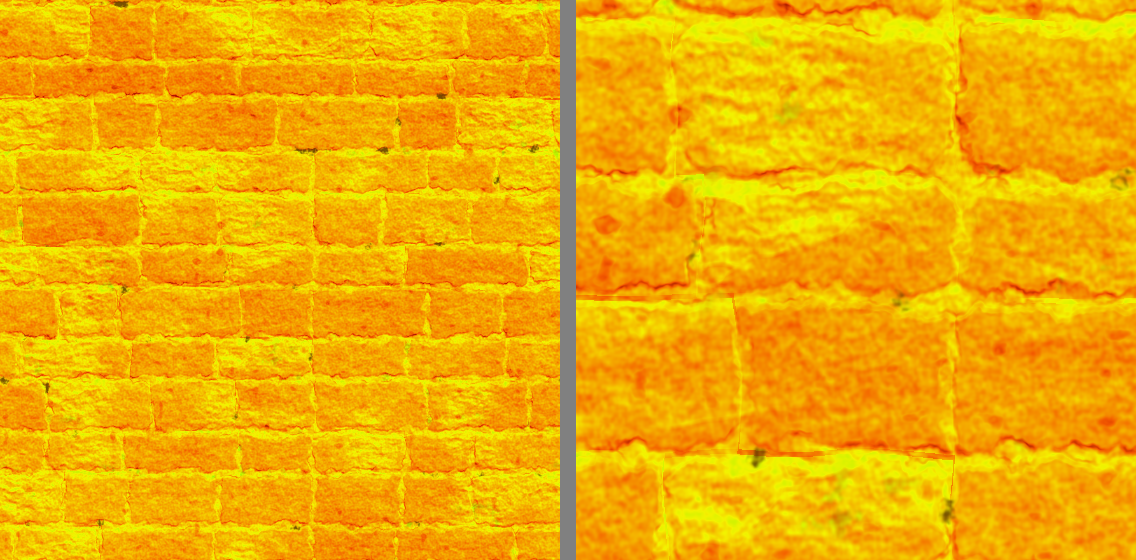
Left: the whole. Right: its middle third, enlarged.
Give the GLSL for this texture, as a WebGL 1 fragment shader.

```glsl
precision highp float;
// Weathered brick wall in hot yellow, orange and red: twelve uneven courses of about six bricks.
// Jittered rounded boxes, crumbled by tiling gradient noise, form a height field;
// its vertical slope puts red shade under each ledge and yellow light on top.
uniform vec2 u_resolution;

float hash(vec2 p) {
  return fract(sin(dot(p, vec2(127.1, 311.7))) * 43758.5453);
}

float corner(vec2 cell, vec2 f, vec2 period) {
  float angle = 6.2832 * hash(mod(cell, period) + period * 0.37);
  return dot(vec2(cos(angle), sin(angle)), f);
}

// Gradient noise that repeats across the canvas, about -1 to 1
float noise(vec2 uv, vec2 period) {
  vec2 p = uv * period, i = floor(p), f = p - i;
  vec2 w = f * f * f * (f * (f * 6.0 - 15.0) + 10.0), e = vec2(1.0, 0.0);
  return 1.4 * mix(
    mix(corner(i, f, period), corner(i + e, f - e, period), w.x),
    mix(corner(i + e.yx, f - e.yx, period), corner(i + 1.0, f - 1.0, period), w.x), w.y);
}

float fbm(vec2 uv, vec2 period) {
  float sum = 0.0, amp = 0.5;
  for (int k = 0; k < 4; k++) {
    sum += amp * noise(uv, period);
    period *= 2.0;
    amp *= 0.58;
  }
  return sum;
}

// Tall and low courses alternate loosely
float courseEdge(float i) {
  return i - 0.07 - 0.14 * mod(i, 2.0) - 0.07 * hash(vec2(mod(i, 12.0), 3.0));
}

// The first joint of each course stays in place, the others wander
float jointEdge(float i, float row) {
  float k = mod(i, 6.0);
  return i + step(0.5, k) * 0.66 * (hash(vec2(k, row + 20.0)) - 0.5);
}

// x: signed distance to the brick outline, y: random value of the brick
vec2 brick(vec2 p) {
  float y = p.y * 12.0, j = floor(y);
  j += step(courseEdge(j + 1.0), y) - step(y, courseEdge(j));
  float row = mod(j, 12.0);
  // Lower courses share one plumb seam, upper ones shift freely
  float shift = -3.36 + step(8.5, row) * (0.3 + 0.6 * hash(vec2(row, 9.0)));
  float x = p.x * 6.0 + shift, i = floor(x);
  i += step(jointEdge(i + 1.0, row), x) - step(x, jointEdge(i, row));
  vec2 lo = vec2((jointEdge(i, row) - shift) / 6.0, courseEdge(j) / 12.0);
  vec2 hi = vec2((jointEdge(i + 1.0, row) - shift) / 6.0, courseEdge(j + 1.0) / 12.0);
  float id = hash(vec2(mod(i, 6.0) + 31.0, row));
  float radius = 0.004 + 0.014 * id * id;
  vec2 q = abs(p - 0.5 * (lo + hi)) - 0.5 * (hi - lo) + vec2(0.0035, 0.006) + radius;
  return vec2(length(max(q, 0.0)) + min(max(q.x, q.y), 0.0) - radius, id);
}

// x: height, y: sound brick coverage, z: distance to outline, w: random value of the brick
vec4 wall(vec2 uv) {
  vec2 warp = vec2(noise(uv, vec2(17.0)), noise(uv, vec2(15.0)));
  vec2 b = brick(uv + 0.006 * warp);
  float rough = fbm(uv, vec2(36.0));
  float d = b.x + 0.014 * rough;
  float body = smoothstep(0.0025, -0.003, d);
  // Worn patches: crumbled faces with sharp creases
  float wear = smoothstep(0.0, 0.4, noise(uv + 0.37, vec2(7.0, 9.0)) + 0.8 * (b.y - 0.6));
  float sound = body * (1.0 - 0.7 * wear);
  float crease = abs(fbm(uv + 0.008 * warp, vec2(8.0, 15.0)));
  float height = 0.42 * body + 0.3 * smoothstep(0.014, -0.016, d)
    + mix(0.85, 0.5, sound) * rough - (0.5 + 1.3 * wear) * crease;
  return vec4(height, sound, d, b.y);
}

void main() {
  vec2 uv = gl_FragCoord.xy / u_resolution;
  vec4 here = wall(uv);
  float slope = wall(uv + vec2(0.001, 0.003)).x - here.x;
  float sound = here.y;

  // Broad stains, redder toward the upper courses, and fine sandy grain
  float stain = fbm(uv, vec2(4.0, 5.0)) - 0.25 * smoothstep(0.2, 0.0, abs(uv.y - 0.84));
  float grain = noise(uv, vec2(240.0)) + 0.8 * noise(uv, vec2(130.0));

  // Tone runs from red through orange to yellow
  float tone = mix(0.84, 0.65 + 0.08 * (here.w - 0.5), sound);
  tone += 0.17 * stain + 0.1 * grain + 0.1 * fbm(uv + 0.53, vec2(50.0));
  tone -= 0.85 * clamp(slope, -0.22, 0.45);

  // Ragged red rims, small red chips and sparse deep pits
  float rim = 1.0 - smoothstep(0.0, 0.003, abs(here.z - 0.001));
  tone -= 0.24 * rim * smoothstep(-0.1, 0.45, noise(uv, vec2(31.0)));
  float chips = smoothstep(0.5, 0.75, noise(uv, vec2(47.0, 61.0)) + 0.12 * grain);
  tone -= 0.24 * chips;
  float joint = smoothstep(-0.002, 0.003, here.z);
  float pit = joint * smoothstep(0.55, 0.75, noise(uv + 0.19, vec2(23.0, 19.0)) + 0.1 * grain);

  // Greenish flecks gather where the faces are worn
  float moss = (1.0 - sound) * smoothstep(0.15, 0.5, fbm(uv, vec2(38.0)))
    * smoothstep(0.0, 0.5, noise(uv, vec2(9.0)));
  float red = mix(0.68, 0.955, smoothstep(0.06, 0.38, tone));
  red -= 0.25 * moss + 0.15 * smoothstep(0.92, 1.15, tone);
  vec3 color = vec3(red, clamp(tone, 0.06, 0.95), 0.0);
  color = mix(color, vec3(0.35, 0.18, 0.0), 0.8 * pit);
  gl_FragColor = vec4(color, 1.0);
}
```
